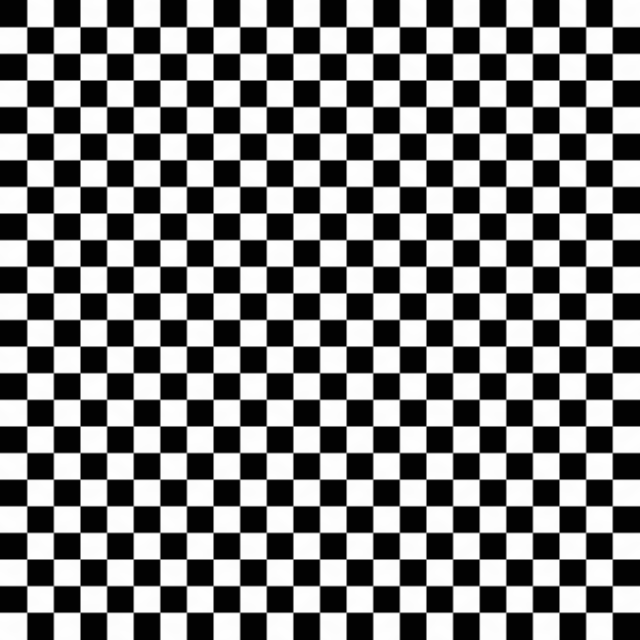
Give the GLSL for this pattern, as a WebGL 1 fragment shader.

```glsl
precision mediump float;
// Black and white checkerboard, 24 by 24 squares, with soft grey seams.

#define CELLS 24.0        // squares across and down
#define ZOOM 1.002        // slight shrink of the board about its centre
#define SEAM 0.038        // half width of the grey seam, in squares
#define BLACK 0.006
#define WHITE 0.992
#define MOTTLE 0.005      // strength of the faint tone variation

uniform vec2 u_resolution;

// Signed distance to the nearest square edge on each axis, alternating in sign.
vec2 edgeDistance(vec2 board) {
  return 0.5 - abs(mod(board + 0.5, 2.0) - 1.0);
}

// Layered sines, roughly -1 to 1.
float softNoise(vec2 p) {
  float broad = sin(p.x * 5.3 + 1.7 * sin(p.y * 2.9));
  float fine = sin(p.y * 8.7 + 1.3 * sin(p.x * 4.1));
  return 0.5 * (broad + fine);
}

void main() {
  vec2 uv = gl_FragCoord.xy / u_resolution;
  vec2 board = (uv - 0.5) * CELLS * ZOOM + 0.5 * CELLS;

  // Outer squares run to the border without a seam.
  vec2 inside = clamp(board, 0.5, CELLS - 0.5);

  // Smoothed checker: the product of one soft square wave per axis.
  vec2 halfWidth = max(vec2(SEAM), 0.5 * CELLS * ZOOM / u_resolution);
  vec2 wave = clamp(edgeDistance(inside) / halfWidth, -1.0, 1.0);
  float checker = 0.5 + 0.5 * wave.x * wave.y;

  // Faint unevenness, confined to the white squares.
  float tone = mix(BLACK, WHITE, checker);
  tone += MOTTLE * softNoise(board) * checker;

  gl_FragColor = vec4(vec3(clamp(tone, 0.0, 1.0)), 1.0);
}
```
